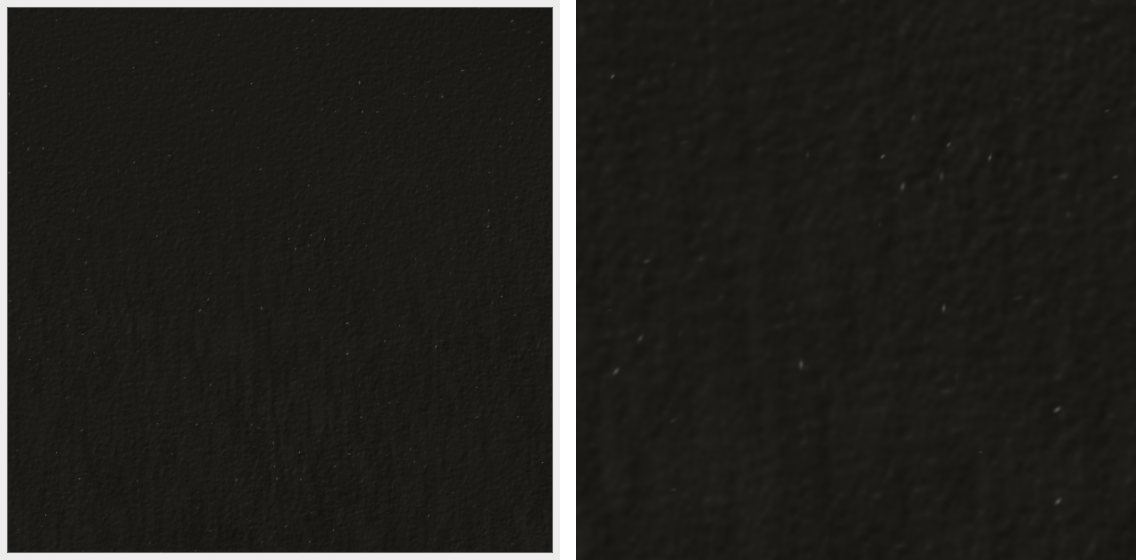
Left, the full canvas; right, a detail of the centre.
A Shadertoy shader for this texture:

```glsl
const vec3 FRAME_COLOR = vec3(0.93);
const vec3 RIM_COLOR = vec3(0.10, 0.10, 0.095);
const vec3 PAPER_COLOR = vec3(0.106, 0.101, 0.088);
const vec3 GLINT_COLOR = vec3(0.36, 0.35, 0.32);
const float FRAME_WIDTH = 0.0130;
const float RIM_WIDTH = 0.0015;
const float GRAIN_FREQ = 150.0;
const float GRAIN_STRENGTH = 0.046;
const vec2 LIGHT_STEP = vec2(-0.0024, 0.0028);
const vec2 RIB_FREQ = vec2(125.0, 26.0);
const float RIB_STRENGTH = 0.034;
const float CLOUD_STRENGTH = 0.010;
const float SPECK_CELLS = 44.0;
const float SPECK_SHARE = 0.13;
const vec2 SPECK_SIZE = vec2(0.0010, 0.0020);

float hash(vec2 p) {
    return fract(sin(dot(p, vec2(127.1, 311.7))) * 43758.5453);
}

float valueNoise(vec2 p) {
    vec2 cell = floor(p);
    vec2 f = fract(p);
    f = f * f * (3.0 - 2.0 * f);
    float low = mix(hash(cell), hash(cell + vec2(1.0, 0.0)), f.x);
    float high = mix(hash(cell + vec2(0.0, 1.0)), hash(cell + 1.0), f.x);
    return mix(low, high, f.y);
}

mat2 rotation(float angle) {
    float c = cos(angle), s = sin(angle);
    return mat2(c, s, -s, c);
}

// Height of the paper surface: two turned octaves hide the lattice
float paperHeight(vec2 uv) {
    vec2 p = rotation(0.5) * uv * GRAIN_FREQ;
    return 0.6 * valueNoise(p) + 0.4 * valueNoise(rotation(0.9) * p * 1.7 + 31.0);
}

// Broken vertical ribs, clearer toward the bottom
float ribs(vec2 uv) {
    float streak = valueNoise(uv * RIB_FREQ) - 0.5;
    float patchiness = mix(0.4, 1.0, valueNoise(uv * 7.0 + 12.0));
    return streak * patchiness * mix(1.0, 0.2, smoothstep(0.3, 0.85, uv.y));
}

// Sparse slanted glints, one candidate per cell
float specks(vec2 uv, float pixel) {
    vec2 cell = floor(uv * SPECK_CELLS);
    vec2 jitter = vec2(hash(cell + 3.1), hash(cell + 7.7));
    vec2 center = (cell + mix(vec2(0.2), vec2(0.8), jitter)) / SPECK_CELLS;
    float angle = mix(0.0, 1.6, hash(cell + 15.3));
    vec2 radius = SPECK_SIZE * mix(0.6, 1.2, hash(cell + 21.9)) + 0.25 * pixel;
    vec2 d = rotation(angle) * (uv - center) / radius;
    float present = step(hash(cell + 42.0), SPECK_SHARE);
    float brightness = hash(cell + 57.0);
    return present * exp(-dot(d, d)) * mix(0.15, 0.9, brightness * brightness);
}

void mainImage(out vec4 fragColor, in vec2 fragCoord) {
    vec2 uv = fragCoord / iResolution.xy;
    float pixel = 1.0 / min(iResolution.x, iResolution.y);

    // Relief lit from the upper left
    float relief = paperHeight(uv) - paperHeight(uv + LIGHT_STEP);
    float roughness = mix(0.7, 1.15, valueNoise(uv * 9.0));
    roughness *= mix(1.1, 0.85, uv.y);
    float shade = relief * roughness * GRAIN_STRENGTH;
    shade += 0.12 * pow(max(relief, 0.0), 3.0);

    // Ribs and slow changes of tone
    shade += ribs(uv) * RIB_STRENGTH;
    shade += (valueNoise(uv * 3.0 + 5.0) - 0.5) * CLOUD_STRENGTH;
    vec3 color = PAPER_COLOR + shade;
    color = mix(color, GLINT_COLOR, specks(uv, pixel));

    // Thin rim and pale frame
    vec2 edge = min(uv, 1.0 - uv);
    float inside = min(edge.x, edge.y) - FRAME_WIDTH;
    float rim = 1.0 - smoothstep(0.0, RIM_WIDTH + pixel, inside);
    color = mix(color, RIM_COLOR, 0.5 * rim);
    color = mix(FRAME_COLOR, color, smoothstep(-pixel, pixel, inside));
    fragColor = vec4(color, 1.0);
}
```
